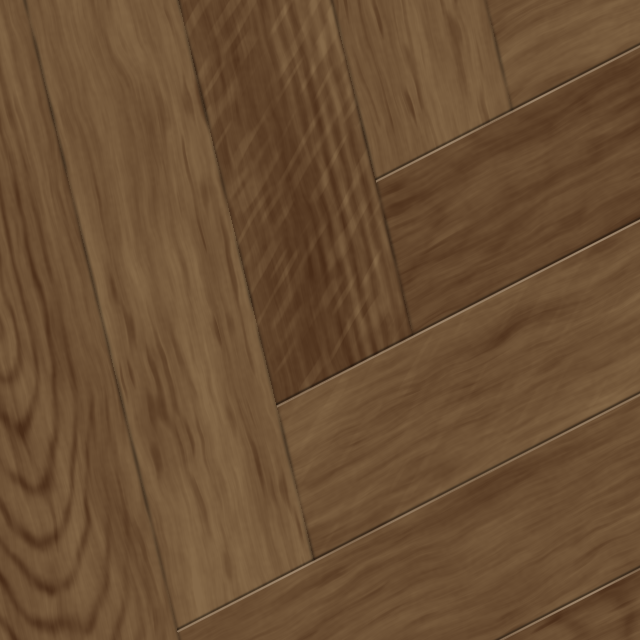
A WebGL 2 fragment shader for this texture:

```glsl
#version 300 es
precision highp float;

uniform vec2 u_resolution;
out vec4 fragColor;

#define CORNER vec2(0.4323, 0.3646)
#define AXIS_A vec2(0.2135, 0.1094)
#define AXIS_B vec2(0.0586, -0.2422)
#define PLANK_WIDTH vec2(0.233, 0.242)
#define DARK_OAK vec3(0.34, 0.23, 0.14)
#define LIGHT_OAK vec3(0.48, 0.37, 0.25)
#define BEVEL_COLOR vec3(0.62, 0.53, 0.43)
#define BEVEL_HALF 0.0012
#define SEAM_SOFT 0.0032
#define GRAIN 1.0

// Per plank: tone, streaks, arched rings, pale flecks
const vec4 UPRIGHT[4] = vec4[4](
    vec4(0.62, 0.50, 1.00, 0.00), vec4(0.88, 0.90, 0.10, 0.00),
    vec4(0.20, 0.35, 0.00, 1.00), vec4(0.74, 0.95, 0.10, 0.05));
const vec4 SLANTED[5] = vec4[5](
    vec4(0.68, 0.40, 0.00, 0.10), vec4(0.42, 0.60, 0.15, 0.00),
    vec4(0.72, 0.45, 0.00, 0.30), vec4(0.64, 0.50, 0.05, 0.00),
    vec4(0.42, 0.70, 0.40, 0.00));

float hash(vec2 p) {
    return fract(sin(dot(p, vec2(127.1, 311.7))) * 43758.545);
}

float noise(vec2 p) {
    vec2 i = floor(p), f = fract(p);
    f = f * f * (3.0 - 2.0 * f);
    return mix(mix(hash(i), hash(i + vec2(1, 0)), f.x),
               mix(hash(i + vec2(0, 1)), hash(i + vec2(1, 1)), f.x), f.y);
}

float fbm(vec2 p) {
    float sum = 0.0, amp = 0.5;
    for (int i = 0; i < 4; i++) {
        sum += amp * noise(p);
        p = p * 2.03 + 17.3;
        amp *= 0.5;
    }
    return sum;
}

// Lightness offset of the wood; g.x runs across the plank, g.y along it
float woodGrain(vec2 g, vec4 look, float seed) {
    vec2 s = g + seed * vec2(7.3, 3.7);
    float warp = fbm(s * vec2(2.0, 1.2)) - 0.47;
    float bands = fbm(vec2(s.x * 6.0 + warp * 1.5, s.y * 0.6)) - 0.47;
    float fibre = fbm(vec2(s.x * 26.0 + warp * 4.0, s.y * 2.2)) - 0.47;
    float hair = noise(vec2(s.x * 75.0 + warp * 8.0, s.y * 7.0)) - 0.5;

    // Dark pores, gathered in patches
    float pores = smoothstep(0.58, 0.92, noise(vec2(s.x * 30.0 + warp * 5.0, s.y * 3.6)));
    pores *= smoothstep(0.35, 0.65, noise(s * vec2(5.0, 0.9) + 5.0));

    // Nested arches, straightening out towards one end
    vec2 arch = vec2((g.x - 0.31) * 8.0, max(g.y + 1.3, 0.0) * 2.5);
    float wander = warp * 1.3 + 0.25 * noise(s * vec2(9.0, 5.0));
    float ring = 0.5 + 0.5 * sin(6.2832 * (length(arch) * 1.25 + wander));
    float rings = pow(ring, 3.0) * (0.3 + 1.1 * noise(s * vec2(16.0, 6.0)));
    rings *= 1.0 - 0.75 * smoothstep(0.55, 0.85, g.x);

    return GRAIN * (bands * 1.15 + fibre * 0.7 + hair * 0.15)
         - look.y * (pores * 0.6 - 0.05) - look.z * (rings - 0.25) * 0.75;
}

// Pale ray flecks crossing the plank and dark lines running along it
float rayFlecks(vec2 p, vec2 g) {
    vec2 q = vec2(dot(p, vec2(0.87, -0.5)), dot(p, vec2(0.5, 0.87)));
    q.x += 0.004 * noise(p * 18.0);
    float fleck = smoothstep(0.52, 0.9, noise(q * vec2(125.0, 15.0)));
    float wobble = noise(g * vec2(2.0, 1.0)) * 1.2;
    float lines = sin(g.x * 66.0 + wobble) * smoothstep(0.3, 0.75, g.x);
    float dashes = 0.35 + 1.3 * noise(q * vec2(60.0, 40.0));
    return fleck * 0.36 + lines * dashes * 0.26 + (g.x - 0.5) * 0.45;
}

void main() {
    vec2 p = gl_FragCoord.xy / u_resolution;
    float pixel = 1.0 / min(u_resolution.x, u_resolution.y);

    // Skewed lattice: upright planks above the zigzag, slanted ones below
    vec2 c = inverse(mat2(AXIS_A, AXIS_B)) * (p - CORNER);
    vec2 cell = floor(c);
    bool upright = cell.x + cell.y < 0.0;
    if (upright) cell.x = max(cell.x, -2.0);
    vec2 f = c - cell;
    vec2 g = upright ? vec2(f.x, c.y) : vec2(f.y, c.x);
    float id = upright ? cell.x : cell.y;
    vec4 look = upright ? UPRIGHT[int(clamp(id + 2.0, 0.0, 3.0))]
                        : SLANTED[int(clamp(id + 2.0, 0.0, 4.0))];

    float tone = look.x - 0.03 + woodGrain(g, look, id + (upright ? 11.0 : 23.0));
    tone += look.w * rayFlecks(p, g);
    tone += 0.1 * (noise(p * 150.0) - 0.5);
    vec3 color = mix(DARK_OAK, LIGHT_OAK, clamp(tone, -0.4, 1.25));

    // Dark seams along the upright edges, the outermost left open
    float side = upright ? min(f.x, 1.0 - f.x) : c.x + cell.y;
    if (upright && id < -1.0) side = 1.0 - f.x;
    float seam = exp(-pow(side * PLANK_WIDTH.x / SEAM_SOFT, 2.0));
    color *= 1.0 - seam * (0.08 + 0.3 * noise(p * 28.0));

    // Pale bevels along the slanted edges, shaded on the upper side
    float below = upright ? c.y + cell.x : (f.y < 0.5 ? f.y : f.y - 1.0);
    below *= PLANK_WIDTH.y;
    color *= 1.0 - 0.42 * exp(-pow((below + 0.0032) / 0.0022, 2.0));
    float bevel = 1.0 - smoothstep(BEVEL_HALF - pixel * 0.5, BEVEL_HALF + pixel, abs(below));
    color = mix(color, BEVEL_COLOR, bevel * (0.5 + 0.5 * noise(p * 13.0)));

    fragColor = vec4(color, 1.0);
}
```
